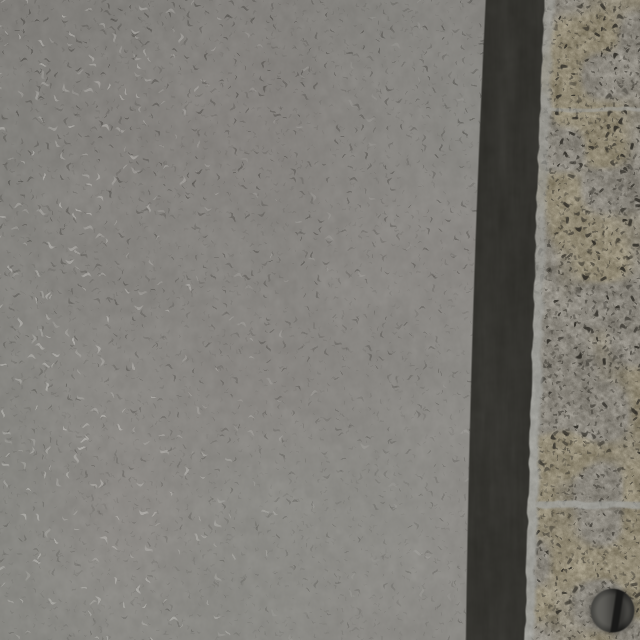
A Shadertoy shader for this texture:

```glsl
// Flecked grey floor beside a dark metal strip, pale grout and speckled stone tiles with a screw.

const vec3 FLOOR_TOP = vec3(0.495, 0.484, 0.470);
const vec3 FLOOR_LOW = vec3(0.548, 0.542, 0.525);
const vec3 STRIP_COLOR = vec3(0.205, 0.202, 0.185);
const vec3 GROUT_COLOR = vec3(0.62, 0.62, 0.60);
const vec3 TILE_COLOR = vec3(0.535, 0.520, 0.485);
const vec3 PORE_COLOR = vec3(0.20, 0.19, 0.165);
const vec2 JOINT_HEIGHTS = vec2(0.211, 0.829);
const vec2 SCREW_CENTER = vec2(0.957, 0.046);
const float SCREW_RADIUS = 0.034;
const float GROUT_WIDTH = 0.014;

float hash(vec2 p) {
    return fract(sin(dot(p, vec2(127.1, 311.7))) * 43758.5453);
}

float noise(vec2 p) {
    vec2 i = floor(p), f = fract(p);
    f = f * f * (3.0 - 2.0 * f);
    return mix(mix(hash(i), hash(i + vec2(1, 0)), f.x),
               mix(hash(i + vec2(0, 1)), hash(i + vec2(1, 1)), f.x), f.y);
}

float fbm(vec2 p) {
    float sum = 0.0, gain = 0.5;
    for (int i = 0; i < 4; i++) {
        sum += gain * noise(p);
        p = mat2(1.6, 1.2, -1.2, 1.6) * p + 7.3;
        gain *= 0.5;
    }
    return sum / 0.9375;
}

// Scattered soft ellipses, one candidate per cell; size is in cell units.
float flecks(vec2 uv, float cells, vec2 size, float angle, float spread, float density, float seed) {
    vec2 p = uv * cells, cell = floor(p);
    float mask = 0.0;
    for (int y = -1; y <= 1; y++)
    for (int x = -1; x <= 1; x++) {
        vec2 id = cell + vec2(x, y), key = id + seed;
        vec2 q = p - id - vec2(hash(key + 3.1), hash(key + 8.7));
        float a = angle + spread * (hash(key + 15.3) - 0.5);
        q = mat2(cos(a), -sin(a), sin(a), cos(a)) * q;
        q.y += 0.12 * sin(q.x * 7.0 + key.x);
        float scale = mix(0.45, 1.0, hash(key + 21.9));
        float blob = 1.0 - smoothstep(0.45, 1.1, length(q / (size * scale)));
        float strength = mix(0.4, 1.0, hash(key + 33.3));
        mask = max(mask, blob * strength * step(hash(key + 41.7), density));
    }
    return mask;
}

vec3 floorColor(vec2 uv) {
    float light = 0.75 - 0.75 * uv.y + 0.45 * uv.x;
    vec3 col = mix(FLOOR_TOP, FLOOR_LOW, clamp(light + 0.22, 0.0, 1.0));
    col += 0.035 * (fbm(uv * 9.0) - 0.5) + 0.045 * (fbm(uv * vec2(85.0, 70.0)) - 0.5);
    col += vec3(0.008, -0.001, 0.002) * (noise(uv * 5.0 + 4.0) - 0.5);
    float leftSide = 1.0 - smoothstep(0.1, 0.62, uv.x);
    float upper = smoothstep(0.0, 0.9, uv.y);
    float dark = flecks(uv, 62.0, vec2(0.48, 0.16), -0.8, 2.4, 0.22 + 0.18 * upper, 2.0);
    float fine = flecks(uv, 105.0, vec2(0.55, 0.22), -0.7, 3.0, 0.35, 57.0);
    float pale = flecks(uv, 54.0, vec2(0.50, 0.17), -0.8, 2.2, 0.06 + 0.22 * leftSide, 91.0);
    col -= 0.12 * dark * mix(0.65, 1.0, upper);
    col -= 0.04 * fine;
    return col + pale * mix(0.04, 0.14, leftSide);
}

vec3 stripColor(vec2 uv) {
    float brushed = fbm(uv * vec2(70.0, 9.0)) - 0.5;
    return STRIP_COLOR + 0.05 * brushed + 0.025 * (fbm(uv * 60.0) - 0.5);
}

vec3 tileColor(vec2 uv) {
    vec3 col = TILE_COLOR + 0.14 * (fbm(uv * 45.0) - 0.5);
    col += 0.22 * (fbm(uv * 170.0) - 0.5);
    col += vec3(0.03, 0.015, -0.03) * smoothstep(0.5, 0.75, noise(uv * 17.0));
    float cluster = exp(-pow((uv.y - 0.63) / 0.2, 2.0)) * smoothstep(0.84, 0.91, uv.x);
    float grains = flecks(uv, 105.0, vec2(0.55, 0.30), -0.9, 3.0, 0.55, 13.0);
    float pores = flecks(uv, 60.0, vec2(0.42, 0.27), 0.9, 2.6, 0.28 + 0.32 * cluster, 29.0);
    col = mix(col, PORE_COLOR, 0.55 * grains);
    return mix(col, PORE_COLOR * 0.85, 0.9 * pores);
}

// Domed head with a dark upright slot and a shaded right half.
vec3 screwColor(vec2 q) {
    float shade = mix(0.37, 0.19, smoothstep(-0.6, 0.5, q.x));
    shade += 0.10 * smoothstep(0.3, 0.8, q.x) - 0.10 * smoothstep(0.65, 1.0, length(q));
    float slot = 1.0 - smoothstep(0.10, 0.24, abs(q.x - 0.22 - 0.15 * q.y));
    return mix(shade, 0.10, slot) * vec3(1.0, 0.99, 0.94);
}

void mainImage(out vec4 fragColor, in vec2 fragCoord) {
    vec2 uv = fragCoord / iResolution.xy;
    float aa = 1.2 / iResolution.y;

    // Curved borders of the strip, with a rough grout side
    float stripLeft = 0.728 + uv.y * (0.013 + 0.018 * uv.y);
    float stripRight = 0.820 + uv.y * (0.022 + 0.008 * uv.y);
    stripRight += 0.003 * (noise(vec2(uv.y * 65.0, 2.0)) - 0.5);
    float wobble = 0.006 * (fbm(uv * 48.0) - 0.5);

    // Tiles and grout
    vec3 col = tileColor(uv);
    float edgeGrout = 1.0 - smoothstep(GROUT_WIDTH - 0.004, GROUT_WIDTH + 0.006, uv.x - stripRight + wobble);
    vec2 jointDist = abs(uv.y - JOINT_HEIGHTS + wobble);
    vec2 joints = 1.0 - smoothstep(vec2(0.003, 0.001), vec2(0.008, 0.005), jointDist);
    float grout = max(edgeGrout * mix(0.95, 0.65, smoothstep(0.4, 0.7, uv.y)), max(joints.x * 0.85, joints.y * 0.65));
    col = mix(col, GROUT_COLOR + 0.12 * (fbm(uv * 100.0) - 0.5), grout);

    // Screw
    vec2 q = (uv - SCREW_CENTER) / SCREW_RADIUS;
    col *= 1.0 - 0.25 * (1.0 - smoothstep(0.9, 1.3, length(q)));
    col = mix(col, screwColor(q), 1.0 - smoothstep(0.95, 1.0 + aa / SCREW_RADIUS, length(q)));

    // Strip and floor
    col = mix(stripColor(uv), col, smoothstep(-aa, aa, uv.x - stripRight));
    col = mix(floorColor(uv), col, smoothstep(-aa, aa, uv.x - stripLeft));
    fragColor = vec4(clamp(col, 0.0, 1.0), 1.0);
}
```
